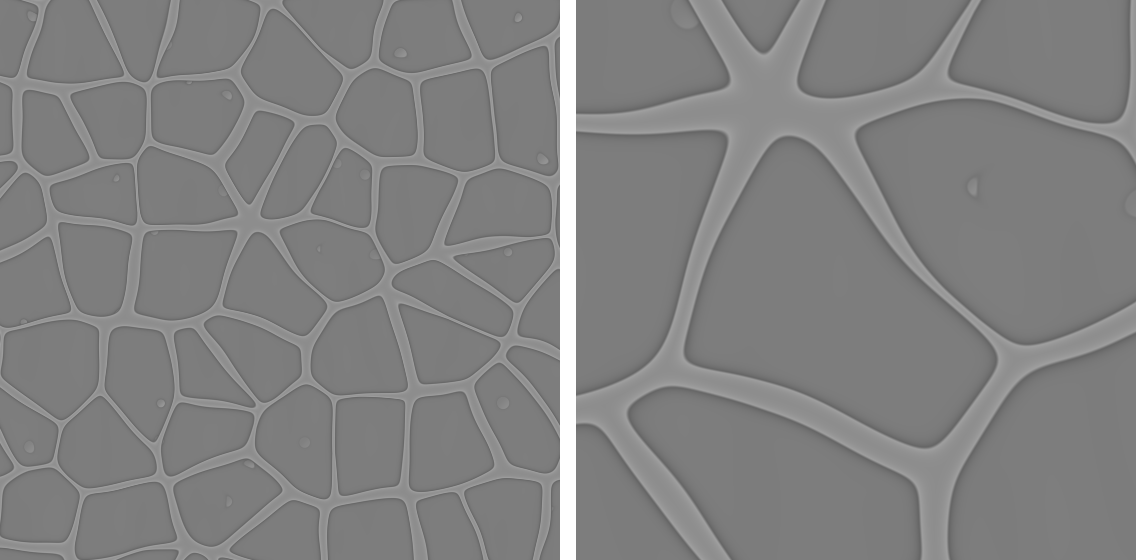
Left: the whole. Right: its middle third, enlarged.
Give the GLSL for this texture map, as a Shadertoy shader.

```glsl
const float CELLS = 7.0;          // cells across the canvas
const float PEBBLE_GRID = 8.0;    // pebble slots across the canvas
const float FLOOR_GREY = 0.49;
const float VEIN_GREY = 0.55;

vec2 hash22(vec2 p) {
    vec3 q = fract(p.xyx * vec3(0.1031, 0.1030, 0.0973));
    q += dot(q, q.yzx + 33.33);
    return fract((q.xx + q.yz) * q.zy);
}

vec2 gradientAt(vec2 corner) {
    float angle = 6.2832 * hash22(corner + 71.0).x;
    return vec2(cos(angle), sin(angle));
}

float gradientNoise(vec2 p) {
    vec2 i = floor(p), f = p - i;
    vec2 u = f * f * f * (f * (f * 6.0 - 15.0) + 10.0);
    vec2 e = vec2(1.0, 0.0);
    float a = dot(gradientAt(i), f);
    float b = dot(gradientAt(i + e.xy), f - e.xy);
    float c = dot(gradientAt(i + e.yx), f - e.yx);
    float d = dot(gradientAt(i + e.xx), f - e.xx);
    return mix(mix(a, b, u.x), mix(c, d, u.x), u.y);
}

vec2 cellSite(vec2 id, float jitter) {
    return id + 0.5 + jitter * (hash22(id + 19.0) - 0.5);
}

// Distance to the nearest cell border, with corners rounded by a soft minimum
float borderDistance(vec2 p, float jitter, float sharpness) {
    vec2 base = floor(p), nearestId = base, nearest = vec2(9.0);
    for (int y = -2; y <= 2; y++)
    for (int x = -2; x <= 2; x++) {
        vec2 id = base + vec2(x, y);
        vec2 r = cellSite(id, jitter) - p;
        if (dot(r, r) < dot(nearest, nearest)) {
            nearest = r;
            nearestId = id;
        }
    }
    float sum = 0.0;
    for (int y = -2; y <= 2; y++)
    for (int x = -2; x <= 2; x++) {
        if (x == 0 && y == 0) continue;
        vec2 r = cellSite(nearestId + vec2(x, y), jitter) - p;
        float d = dot(0.5 * (nearest + r), normalize(r - nearest));
        sum += exp(-sharpness * d);
    }
    return -log(sum) / sharpness;
}

// Raised vein: bright inner rim, dark halo on the floor beside it
float veinShade(float d, float blur) {
    float halo = FLOOR_GREY - 0.125 * exp(-max(d, 0.0) / 0.0025);
    float body = VEIN_GREY + 0.10 * exp(min(d, 0.0) / 0.0026);
    return mix(body, halo, smoothstep(-blur, blur, d));
}

// Sparse bent ellipses, lit on the lower right; returns a grey offset
float pebbleShade(vec2 p, float blur) {
    vec2 id = floor(p * PEBBLE_GRID);
    vec2 place = hash22(id + 5.0), shape = hash22(id + 43.0), look = hash22(id + 87.0);
    vec2 q = p - (id + mix(vec2(0.15), vec2(0.85), place)) / PEBBLE_GRID;
    float lit = dot(q, vec2(0.7, -0.7));
    float angle = 6.2832 * look.x;
    q = mat2(cos(angle), sin(angle), -sin(angle), cos(angle)) * q;
    float size = mix(0.004, 0.012, shape.x);
    vec2 radii = size * vec2(1.0, mix(0.45, 1.0, sqrt(shape.y)));
    q.y += 0.3 * (1.0 - shape.y) * q.x * q.x / size;
    float d = (length(q / radii) - 1.0) * radii.y;
    float inside = 1.0 - smoothstep(-blur, blur, d);
    float face = 0.03 + 0.07 * smoothstep(-0.6, 1.0, lit / size);
    float outline = -0.07 * exp(-max(d, 0.0) / 0.0015);
    float strength = step(look.y, 0.55) * mix(0.4, 1.2, fract(look.y * 17.0));
    return strength * mix(outline, face, inside);
}

void mainImage(out vec4 fragColor, in vec2 fragCoord) {
    vec2 uv = fragCoord / iResolution.y;
    float blur = max(0.001, 0.7 / iResolution.y);

    // Slightly bent borders whose width swells and tapers
    vec2 bend = vec2(gradientNoise(uv * 9.0), gradientNoise(uv * 9.0 + 37.0));
    float border = borderDistance(uv * CELLS + 0.09 * bend, 0.92, 28.0) / CELLS;
    float halfWidth = clamp(0.006 + 0.011 * gradientNoise(uv * 6.0 + 11.0), 0.0024, 0.0115);
    float d = border - halfWidth;

    float grey = veinShade(d, blur);
    grey += pebbleShade(uv, blur) * smoothstep(0.0, 0.003, d);
    grey += 0.006 * gradientNoise(uv * vec2(24.0, 7.0));
    fragColor = vec4(vec3(grey), 1.0);
}
```
